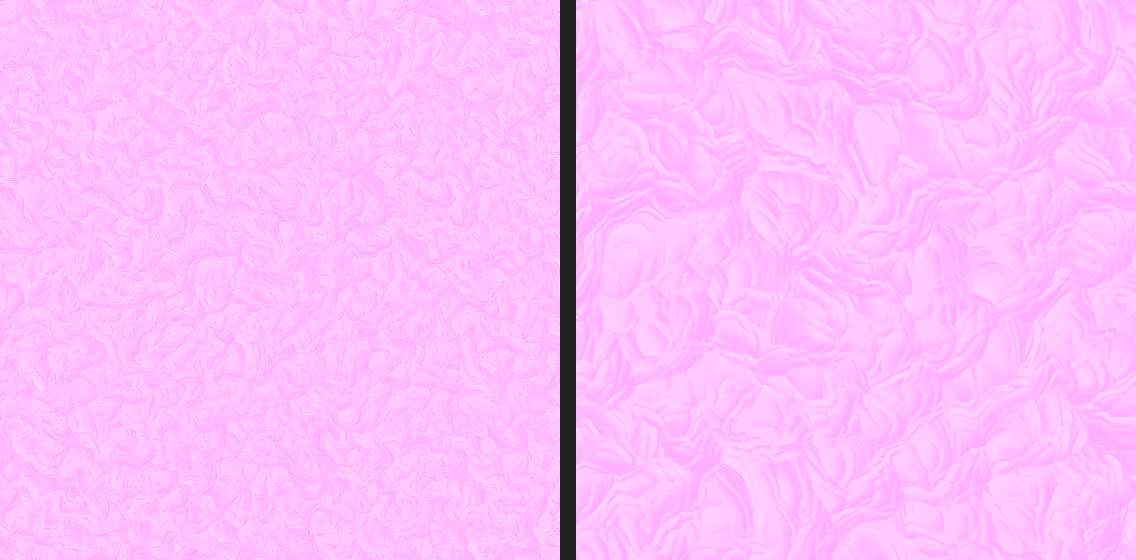
Left, the full canvas; right, a detail of the centre.
Write a three.js fragment shader that draws this texture.

```glsl
varying vec2 vUv;

vec2 hash2(vec2 p) {
  vec3 q = fract(p.xyx * vec3(0.1031, 0.1030, 0.0973));
  q += dot(q, q.yzx + 33.33);
  return fract((q.xx + q.yz) * q.zy);
}

// Cellular noise as rounded domes that meet in sharp creases
float domes(vec2 p) {
  vec2 cell = floor(p);
  vec2 local = fract(p);
  float nearest = 2.0;
  for (int y = -1; y <= 1; y++) {
    for (int x = -1; x <= 1; x++) {
      vec2 offset = vec2(float(x), float(y));
      vec2 toSeed = offset + hash2(cell + offset) - local;
      nearest = min(nearest, dot(toSeed, toSeed));
    }
  }
  return 1.0 - nearest;
}

// Layered sines, turned at each layer, that make the cells irregular
vec2 swirl(vec2 p) {
  float frequency = 17.0;
  for (int i = 0; i < 4; i++) {
    p += 0.14 / frequency * sin(frequency * p.yx + vec2(1.3, 4.1) * float(i + 1));
    p = mat2(0.54, 0.84, -0.84, 0.54) * p;
    frequency *= 2.3;
  }
  return p;
}

// Lumps, smaller folds, and fine fibres that curl around both
float reliefHeight(vec2 uv) {
  vec2 p = swirl(uv) + 3.0;
  float lumps = domes(p * 25.0);
  float folds = domes(p * 47.0 + lumps * vec2(1.1, -0.8));
  float fibres = domes(p * 105.0 + vec2(4.5, 1.0) * lumps + vec2(-1.5, 3.5) * folds);
  return 0.66 * lumps + 0.4 * folds + 0.2 * fibres;
}

void main() {
  // Light that wanders around the upper left, so no single grain dominates
  vec2 bend = sin(vUv * vec2(47.0, 39.0) + 2.0 * sin(vUv.yx * vec2(31.0, 23.0)));
  float angle = 2.4 + 1.1 * (bend.x + bend.y);
  vec2 stepToLight = 0.0009 * vec2(cos(angle), sin(angle));
  float awayFromLight = reliefHeight(vUv - stepToLight);
  float towardLight = reliefHeight(vUv + stepToLight);

  // Crests are a little brighter than hollows
  float crest = 0.5 * (awayFromLight + towardLight) - 1.03;
  float shade = 16.5 * (awayFromLight - towardLight) + 0.7 * crest;
  shade /= sqrt(1.0 + shade * shade);

  gl_FragColor = vec4(1.0, 0.753 + 0.08 * shade, 1.0, 1.0);
}
```
